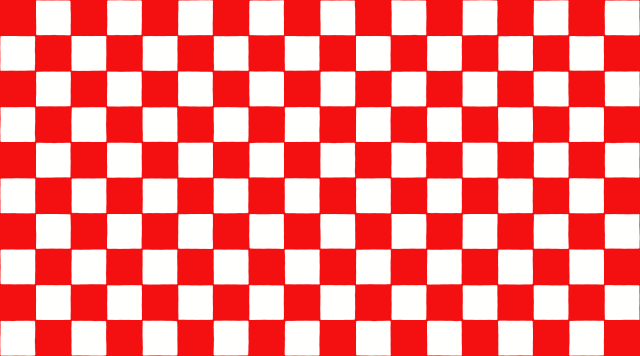
Give the GLSL for this pattern, as a Shadertoy shader.

```glsl
const vec2 GRID = vec2(18.0, 10.0);        // cells across and down, both even
const vec3 RED = vec3(0.955, 0.058, 0.062);
const vec3 WHITE = vec3(1.0, 1.0, 0.995);
const float INSET = 0.012;                 // red overlap onto white, in cells
const float CORNER = 0.035;                // corner radius of white cells
const float WOBBLE = 0.007;                // edge roughness, in cells
const float SOFTNESS = 0.032;              // edge blend width, in cells
const float TAU = 6.2831853;

// Layered sines with whole cycles over the canvas, so they wrap
float edgeWobble(vec2 uv) {
    float broad = sin(TAU * (7.0 * uv.x + 4.0 * uv.y) + 2.0 * sin(TAU * 3.0 * uv.y));
    float medium = sin(TAU * (23.0 * uv.x - 17.0 * uv.y) + sin(TAU * 5.0 * uv.x));
    float fine = sin(TAU * (71.0 * uv.x + 43.0 * uv.y));
    return 0.5 * broad + 0.3 * medium + 0.2 * fine;
}

float roundedBox(vec2 p, float halfSize, float radius) {
    vec2 q = abs(p) - halfSize + radius;
    return length(max(q, 0.0)) + min(max(q.x, q.y), 0.0) - radius;
}

void mainImage(out vec4 fragColor, in vec2 fragCoord) {
    vec2 uv = fragCoord / iResolution.xy;
    vec2 grid = uv * GRID;
    vec2 cell = floor(grid);

    // White cells alternate, starting at the lower left
    float isWhite = 1.0 - mod(cell.x + cell.y, 2.0);

    // Slightly rough, inset outline of each white cell
    float halfSize = 0.5 - INSET + WOBBLE * edgeWobble(uv);
    float dist = roundedBox(fract(grid) - 0.5, halfSize, CORNER);

    float pixel = GRID.y / iResolution.y;
    float blend = max(SOFTNESS, pixel);
    float white = isWhite * clamp(0.5 - dist / blend, 0.0, 1.0);

    fragColor = vec4(mix(RED, WHITE, white), 1.0);
}
```
